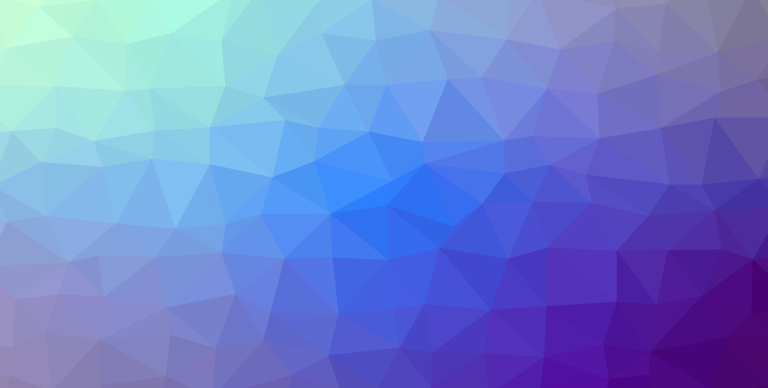
Give the GLSL for this background, as a Shadertoy shader.

```glsl
// Low-poly gradient: a jittered grid of points is split into triangles, and
// each triangle is filled flat with the gradient colour at its centroid.
// The gradient blends five horizontal colour ramps from top to bottom.

const vec2 GRID = vec2(14.0, 9.0);  // cells across and up the canvas
const float JITTER = 0.64;          // spread of a point inside its cell
const float TONE_SPREAD = 0.035;    // brightness variation between facets

vec2 hash22(vec2 p) {
    vec3 q = fract(p.xyx * vec3(0.1031, 0.1030, 0.0973));
    q += dot(q, q.yzx + 33.33);
    return fract((q.xx + q.yz) * q.zy);
}

// Five evenly spaced colour stops, t from 0 to 1
vec3 ramp(float t, vec3 a, vec3 b, vec3 c, vec3 d, vec3 e) {
    float s = 4.0 * t;
    vec3 col = mix(a, b, clamp(s, 0.0, 1.0));
    col = mix(col, c, clamp(s - 1.0, 0.0, 1.0));
    col = mix(col, d, clamp(s - 2.0, 0.0, 1.0));
    return mix(col, e, clamp(s - 3.0, 0.0, 1.0));
}

// Mint to violet gradient with a bright blue centre
vec3 gradient(vec2 uv) {
    vec3 top = ramp(uv.x, vec3(0.80, 1.00, 0.83), vec3(0.65, 0.97, 0.87),
        vec3(0.53, 0.75, 0.90), vec3(0.58, 0.58, 0.76), vec3(0.52, 0.50, 0.58));
    vec3 upper = ramp(uv.x, vec3(0.70, 0.96, 0.87), vec3(0.60, 0.88, 0.88),
        vec3(0.43, 0.65, 0.94), vec3(0.47, 0.48, 0.82), vec3(0.43, 0.38, 0.60));
    vec3 middle = ramp(uv.x, vec3(0.54, 0.74, 0.91), vec3(0.47, 0.72, 0.94),
        vec3(0.14, 0.48, 1.00), vec3(0.33, 0.32, 0.80), vec3(0.28, 0.21, 0.64));
    vec3 lower = ramp(uv.x, vec3(0.60, 0.57, 0.78), vec3(0.48, 0.55, 0.84),
        vec3(0.25, 0.37, 0.90), vec3(0.31, 0.16, 0.70), vec3(0.30, 0.02, 0.47));
    vec3 bottom = ramp(uv.x, vec3(0.57, 0.52, 0.68), vec3(0.48, 0.45, 0.70),
        vec3(0.32, 0.28, 0.73), vec3(0.32, 0.04, 0.62), vec3(0.26, 0.00, 0.36));
    return ramp(1.0 - uv.y, top, upper, middle, lower, bottom);
}

// Jittered grid point in canvas-height units
vec2 meshPoint(vec2 id, vec2 cell) {
    return (id + (hash22(id + 17.0) - 0.5) * JITTER) * cell;
}

// Signed distance to the line a-b, positive on its left
float leftOf(vec2 p, vec2 a, vec2 b) {
    vec2 dir = normalize(b - a), q = p - a;
    return dir.x * q.y - dir.y * q.x;
}

// Colour of one counter-clockwise triangle, weighted by its pixel coverage
vec4 facet(vec2 p, vec2 a, vec2 b, vec2 c, float aspect, float pixel) {
    float inside = min(leftOf(p, a, b), min(leftOf(p, b, c), leftOf(p, c, a)));
    float cover = clamp(inside / pixel + 0.5, 0.0, 1.0);
    vec2 centre = (a + b + c) / 3.0;
    float tone = (hash22(centre * 91.0).x - 0.5) * TONE_SPREAD;
    vec3 col = gradient(centre / vec2(aspect, 1.0)) + tone;
    return vec4(col, 1.0) * cover;
}

void mainImage(out vec4 fragColor, in vec2 fragCoord) {
    float pixel = 1.0 / iResolution.y;
    float aspect = iResolution.x * pixel;
    vec2 p = fragCoord * pixel;
    vec2 cell = vec2(aspect, 1.0) / GRID;
    vec2 base = floor(p / cell);

    // A faint smooth backdrop fills any sliver between facets
    vec4 sum = vec4(gradient(fragCoord / iResolution.xy), 1.0) * 0.001;

    // Split each nearby quad along its shorter diagonal
    for (int j = -1; j <= 1; j++) {
        for (int i = -1; i <= 1; i++) {
            vec2 id = base + vec2(i, j);
            vec2 a = meshPoint(id, cell);
            vec2 b = meshPoint(id + vec2(1, 0), cell);
            vec2 c = meshPoint(id + vec2(1, 1), cell);
            vec2 d = meshPoint(id + vec2(0, 1), cell);
            if (distance(a, c) < distance(b, d)) {
                sum += facet(p, a, b, c, aspect, pixel);
                sum += facet(p, a, c, d, aspect, pixel);
            } else {
                sum += facet(p, a, b, d, aspect, pixel);
                sum += facet(p, b, c, d, aspect, pixel);
            }
        }
    }
    fragColor = vec4(clamp(sum.rgb / sum.a, 0.0, 1.0), 1.0);
}
```
